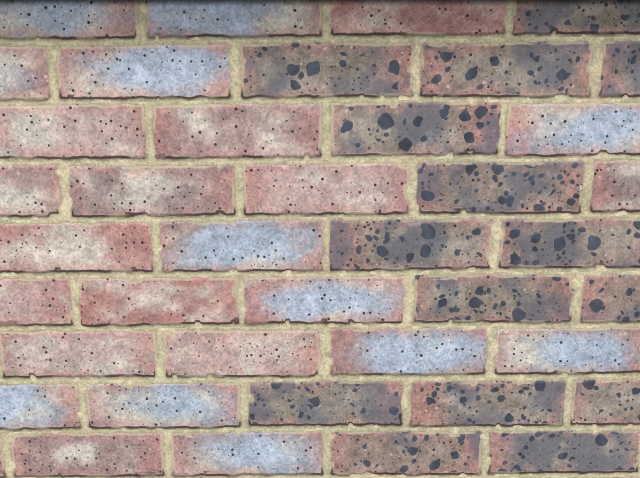
A Shadertoy shader for this texture:

```glsl
// Layout, in canvas fractions measured from the top left
const float FIRST_JOINT = 0.0836;  // height of the first bed joint
const float ROW_PITCH = 0.1298;    // course height at that joint
const float ROW_SHRINK = 0.00192;  // perspective loss per course
const float COL_CENTER = 0.509;
const float COL_PITCH = 0.289;
const float COL_SHRINK = 0.0426;
const float TILT = 0.0105;
// Brick shape, in course heights
const vec2 CELL = vec2(3.07, 1.0);
const vec2 JOINT = vec2(0.165, 0.12);
const float CORNER = 0.04;
const float EDGE_WEAR = 0.06;
// Share of bricks with each finish
const float LICHEN_LEFT = 0.10;
const float LICHEN_RIGHT = 0.52;
const float BLUE_SHARE = 0.60;
const float GRAIN = 0.20;
const vec3 MORTAR = vec3(0.78, 0.74, 0.62);
const vec3 RED = vec3(0.69, 0.49, 0.47);
const vec3 PINK = vec3(0.73, 0.65, 0.63);
const vec3 BROWN = vec3(0.57, 0.51, 0.50);
const vec3 OLIVE = vec3(0.54, 0.50, 0.46);
const vec3 CREAM = vec3(0.82, 0.80, 0.75);
const vec3 BLUE = vec3(0.67, 0.73, 0.80);
const vec3 LICHEN = vec3(0.27, 0.29, 0.34);
const vec3 PIT = vec3(0.22, 0.19, 0.20);
const vec3 UNDERSIDE = vec3(0.27, 0.22, 0.22);

float hash(vec2 p) {
    vec3 q = fract(p.xyx * 0.1031);
    q += dot(q, q.yzx + 33.33);
    return fract((q.x + q.y) * q.z);
}

float noise(vec2 p) {
    vec2 i = floor(p), f = fract(p);
    f = f * f * (3.0 - 2.0 * f);
    return mix(mix(hash(i), hash(i + vec2(1, 0)), f.x),
               mix(hash(i + vec2(0, 1)), hash(i + vec2(1, 1)), f.x), f.y);
}

float fbm(vec2 p) {
    float sum = 0.0;
    for (float amp = 0.533; amp > 0.06; amp *= 0.5) {
        sum += amp * noise(p);
        p = mat2(1.6, 1.2, -1.2, 1.6) * p + 17.3;
    }
    return sum;
}

// Coverage of clustered round blots, mostly small, at most one per unit cell
float blots(vec2 p, float density, float maxRadius, float blur) {
    float cover = 0.0;
    for (int k = 0; k < 9; k++) {
        vec2 c = floor(p) + vec2(k % 3 - 1, k / 3 - 1);
        vec2 center = c + 0.15 + 0.7 * vec2(hash(c + 3.7), hash(c + 71.9));
        float size = hash(c + 133.1);
        float dist = length(p - center) - maxRadius * mix(0.25, 1.0, size * size);
        float present = step(hash(c + 211.3), 2.0 * density * noise(c * 0.4));
        cover = max(cover, present * smoothstep(blur, -blur, dist));
    }
    return cover;
}

vec3 brickColor(vec2 q, vec2 id, float d, float aa) {
    vec2 s = q + 40.0 * vec2(hash(id + 11.0), hash(id + 23.0)) + 60.0;
    float cloud = fbm(s * vec2(1.3, 2.2)), mottle = fbm(s * 5.0 + 9.0);
    float lichen = step(hash(id + 57.0), id.x < -0.5 ? LICHEN_LEFT : LICHEN_RIGHT);
    // Fired clay with pale clouds and red ends
    vec3 col = mix(mix(RED, PINK, hash(id + 31.0)), BROWN, smoothstep(0.3, 0.9, hash(id + 43.0)));
    col = mix(col, OLIVE, 0.85 * lichen);
    col = mix(col, CREAM, smoothstep(0.36, 0.72, cloud) * mix(0.85, 0.25, lichen));
    float rim = smoothstep(-0.25, 0.0, d + 0.25 * (mottle - 0.5));
    float ends = smoothstep(0.8, 1.4, abs(q.x + 0.5 * (hash(id + 67.0) - 0.5)));
    col = mix(col, RED, 0.6 * max(0.7 * rim, ends) * smoothstep(0.2, 0.6, mottle + 0.1));
    // Blue kiln flash across the middle
    vec2 flash = (q - vec2(0.8 * hash(id + 83.0) - 0.4, 0.0)) / vec2(1.5, 0.52);
    float blue = smoothstep(1.1, 0.3, length(flash) + 1.3 * (cloud - 0.5) + 0.25 * (mottle - 0.5));
    col = mix(col, BLUE, 0.9 * blue * step(hash(id + 97.0), BLUE_SHARE) * (1.0 - lichen));
    // Grain, pits, pale flecks and lichen
    col *= 0.86 + 0.28 * mottle + GRAIN * (0.6 * noise(s * 15.0) + noise(s * 32.0) - 0.8);
    col = mix(col, PIT, 0.9 * blots(s * 8.0, 0.36, 0.20, 8.0 * aa));
    col = mix(col, CREAM, 0.6 * blots(s * 7.0 + 40.0, 0.15, 0.22, 7.0 * aa));
    vec2 warped = s + 0.07 * vec2(noise(s * 9.0), noise(s * 9.0 + 31.0));
    float growth = max(blots(warped * 2.8, 0.55, 0.38, 2.8 * aa),
                       blots(warped * 6.0 + 5.0, 0.42, 0.32, 6.0 * aa));
    float soot = smoothstep(0.42, 0.68, fbm(s * 1.7 + 21.0));
    col = mix(col, LICHEN * 1.3, 0.55 * soot * lichen);
    col = mix(col, LICHEN * (0.7 + 0.6 * mottle), 0.9 * growth * lichen);
    // Worn lip, mortar smears and broken shade on the underside
    col += 0.09 * smoothstep(-0.06, -0.01, d) * smoothstep(-0.2, -0.4, q.y);
    col = mix(col, MORTAR, 0.7 * smoothstep(-0.06, -0.03, d) * smoothstep(0.5, 0.6, noise(s * 2.3)));
    float under = smoothstep(-0.05, -0.02, d) * smoothstep(0.25, 0.40, q.y);
    return mix(col, UNDERSIDE, under * mix(0.35, 0.9, smoothstep(0.3, 0.55, noise(s * 3.0 + 7.0))));
}

void mainImage(out vec4 fragColor, in vec2 fragCoord) {
    float x = fragCoord.x / iResolution.x, top = 1.0 - fragCoord.y / iResolution.y;
    float y = top + TILT * (x - 0.5) + 0.004 * (noise(vec2(x * 7.0, top * 9.0)) - 0.5);
    // Courses that narrow downwards, in running bond
    float rowScale = sqrt(ROW_PITCH * ROW_PITCH - 4.0 * ROW_SHRINK * (y - FIRST_JOINT));
    float r = (ROW_PITCH - rowScale) / (2.0 * ROW_SHRINK);
    float u = (x - COL_CENTER) / (COL_PITCH - COL_SHRINK * y) + 0.5 * mod(floor(r) + 1.0, 2.0);
    vec2 id = floor(vec2(u, r)), q = (fract(vec2(u, r)) - 0.5) * CELL;
    float aa = max(0.7 / (iResolution.y * rowScale), 0.008);
    // Rounded brick with worn edges
    vec2 shift = vec2(hash(id + 5.0), hash(id + 15.0)) - 0.5, wallPos = vec2(u * CELL.x, r) + 50.0;
    vec2 e = abs(q - shift * vec2(0.06, 0.025)) - 0.5 * (CELL - JOINT) + CORNER;
    float d = length(max(e, 0.0)) + min(max(e.x, e.y), 0.0) - CORNER;
    d += EDGE_WEAR * (fbm(wallPos * 5.0) - 0.5) + 0.05 * smoothstep(0.74, 0.9, noise(wallPos * 6.0));
    // Mortar, shadowed beneath each brick
    vec3 mortar = MORTAR * (0.86 + 0.28 * fbm(wallPos * 6.0) + GRAIN * (noise(wallPos * 30.0) - 0.5));
    mortar *= 1.0 - exp(-max(d, 0.0) / 0.025) * mix(0.15, 0.5, smoothstep(0.3, 0.45, q.y));
    vec3 col = mix(mortar, brickColor(q, id, d, aa), smoothstep(aa, -aa, d));
    // Shade from above
    col *= mix(0.72, 1.04, smoothstep(0.0, 0.18, top)) * mix(0.35, 1.0, smoothstep(-0.004, 0.016, top));
    fragColor = vec4(clamp(col, 0.0, 1.0), 1.0);
}
```
